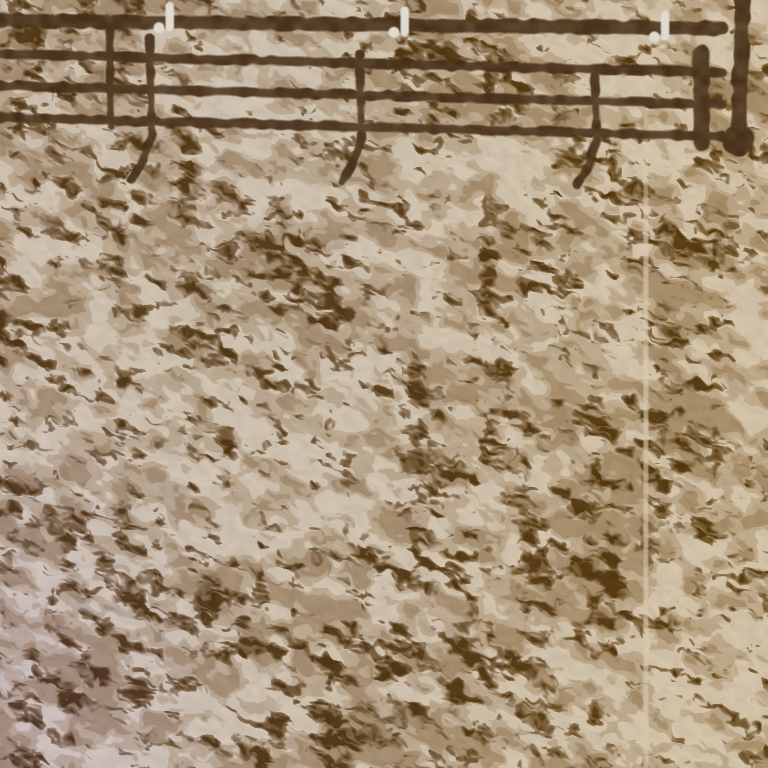
Write a WebGL 1 fragment shader that draws this texture.

```glsl
precision highp float;
// Sepia ground of ragged pale patches and dark slanted flecks, under a railing.
// Warped value noise is scaled to unit deviation and cut into flat tones;
// the railing is drawn from segment distances along the top.

uniform vec2 u_resolution;

float hash(vec2 p) {
  return fract(sin(dot(p, vec2(127.1, 311.7))) * 43758.5453);
}

float noise(vec2 p) {
  vec2 i = floor(p);
  vec2 f = fract(p);
  f = f * f * (3.0 - 2.0 * f);
  return mix(mix(hash(i), hash(i + vec2(1.0, 0.0)), f.x),
             mix(hash(i + vec2(0.0, 1.0)), hash(i + 1.0), f.x), f.y);
}

// Three octaves, centred on zero with a deviation of about one
float grain(vec2 p) {
  float sum = 0.52 * noise(p) + 0.3 * noise(p * 2.03 + 17.3) + 0.18 * noise(p * 4.1 + 41.7);
  return (sum - 0.5) / 0.133;
}

float above(float level, float value) {
  return smoothstep(level - 0.25, level + 0.25, value);
}

float segment(vec2 p, vec2 a, vec2 b) {
  vec2 d = b - a;
  return length(p - a - d * clamp(dot(p - a, d) / dot(d, d), 0.0, 1.0));
}

vec3 ground(vec2 uv) {
  // Slant the features and roughen their outlines
  vec2 p = vec2(uv.x, uv.y + 0.25 * uv.x);
  p += 0.009 * (vec2(noise(uv * 75.0), noise(uv * 75.0 + 31.0)) - 0.5);
  float cluster = (noise(uv * 9.0 + 5.0) - 0.5) / 0.214;

  // Pale patches
  float patches = 0.93 * grain(p * vec2(30.0, 44.0)) - 0.37 * cluster;
  vec3 color = mix(vec3(0.64, 0.55, 0.44), vec3(0.72, 0.65, 0.56), above(-0.84, patches));
  color = mix(color, vec3(0.80, 0.75, 0.68), above(0.25, patches));

  // Dark flecks, each with a softer brown rim
  float flecks = 0.93 * grain(p * vec2(44.0, 70.0) + 83.0) + 0.37 * cluster;
  color = mix(color, vec3(0.56, 0.47, 0.37), above(0.78, flecks));
  color = mix(color, vec3(0.46, 0.36, 0.23), above(1.2, flecks));
  color = mix(color, vec3(0.33, 0.23, 0.10), above(1.75, flecks));
  return color + 0.05 * (noise(p * vec2(90.0, 130.0)) - 0.5);
}

// Distance to the dark ironwork, negative inside
float railing(vec2 p) {
  float d = 1.0;
  // Sloping rails, the top one thicker
  for (int i = 0; i < 4; i++) {
    float k = float(i);
    float top = 1.0 - step(0.5, k);
    float y = 0.974 - 0.0415 * k;
    float drop = mix(0.027, 0.011, top);
    d = min(d, segment(p, vec2(-0.1, y), vec2(0.94, y - drop)) - mix(0.0062, 0.009, top));
  }
  // Stanchions with a foot bent to the left
  for (int i = 0; i < 3; i++) {
    float k = float(i);
    float x = 0.198 + 0.2565 * k + 0.0165 * k * k;
    vec2 knee = vec2(x, 0.825 - 0.004 * k);
    d = min(d, segment(p, vec2(x - 0.003, 0.95 - 0.02 * k), knee) - 0.0055);
    d = min(d, segment(p, knee, knee + vec2(-0.011, -0.032)) - 0.0055);
    d = min(d, segment(p, knee + vec2(-0.011, -0.032), knee + vec2(-0.026, -0.058)) - 0.0055);
  }
  // Left brace and the heavy end posts
  d = min(d, segment(p, vec2(0.143, 0.97), vec2(0.144, 0.835)) - 0.005);
  d = min(d, segment(p, vec2(0.912, 0.93), vec2(0.914, 0.815)) - 0.011);
  d = min(d, segment(p, vec2(0.968, 1.05), vec2(0.962, 0.82)) - 0.01);
  return min(d, length(p - vec2(0.962, 0.817)) - 0.02);
}

// Distance to the small white fittings on the top rail
float fittings(vec2 p) {
  float d = 1.0;
  for (int i = 0; i < 3; i++) {
    float k = float(i);
    vec2 c = vec2(0.221 + 0.2895 * k + 0.0165 * k * k, 0.977 - 0.006 * k);
    d = min(d, segment(p, c + vec2(0.0, 0.015), c - vec2(0.0, 0.012)) - 0.0055);
    d = min(d, length(p - c + vec2(0.014, 0.013)) - 0.007);
  }
  return d;
}

void main() {
  vec2 uv = gl_FragCoord.xy / u_resolution;
  vec3 color = ground(uv);

  // Cool lower left, warm right
  float cool = smoothstep(0.55, 0.0, length(uv * vec2(1.3, 0.8)));
  color += cool * vec3(-0.01, -0.01, 0.055);
  color += smoothstep(0.3, 1.0, uv.x) * vec3(0.015, 0.005, -0.03);

  // Thin pale upright line
  float line = smoothstep(0.005, 0.0015, abs(uv.x - 0.841)) * smoothstep(0.92, 0.7, uv.y);
  color = mix(color, vec3(0.85, 0.79, 0.68), 0.65 * line);

  // Mottled railing with slightly uneven edges
  float mottle = noise(uv * 85.0);
  float iron = smoothstep(0.002, -0.002, railing(uv) + 0.004 * (mottle - 0.5));
  color = mix(color, vec3(0.30, 0.21, 0.12) + 0.1 * (mottle - 0.5), 0.93 * iron);
  color = mix(color, vec3(0.88, 0.86, 0.82), smoothstep(0.002, -0.002, fittings(uv)));
  gl_FragColor = vec4(color, 1.0);
}
```
